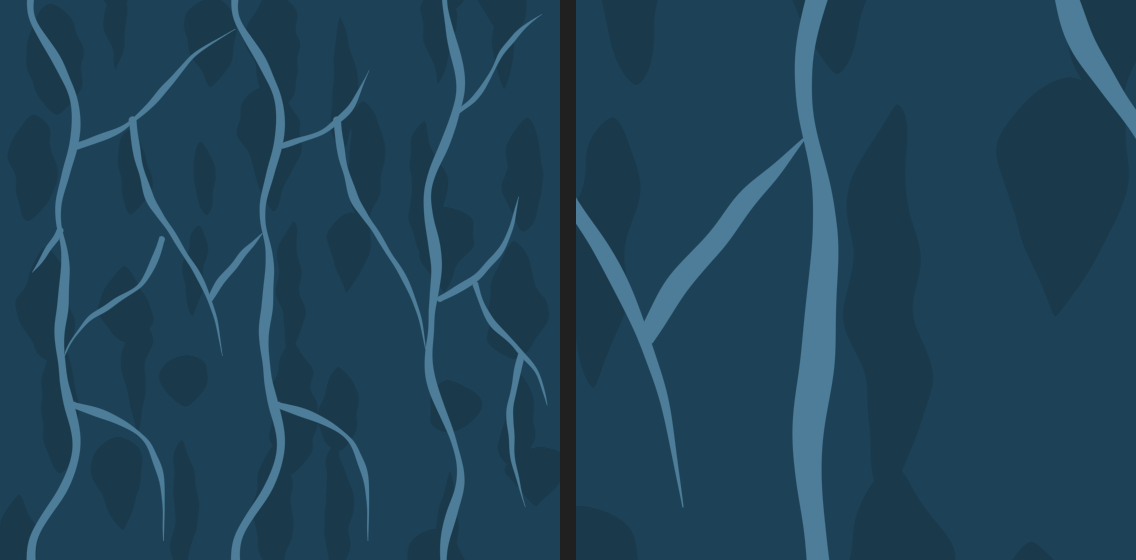
Left: the whole. Right: its middle third, enlarged.
Write a Shadertoy shader that draws this texture.

```glsl
// Pale branching veins over a deep blue ground with faint tall dark flecks.
// Trunks are sums of cosines, branches are bowed tapered strokes, and
// the flecks are teardrops scattered over a jittered grid.
#define GROUND vec3(0.113, 0.253, 0.338)
#define FLECK vec3(0.101, 0.224, 0.295)
#define VEIN vec3(0.302, 0.492, 0.598)
#define FLECK_GRID vec2(7.0, 5.0)
#define TRUNK_WIDTH 0.0068
#define BRANCH_WIDTH 0.0068
#define WOBBLE 0.007
#define FAMILY_STEP 0.365

const float PI = 3.14159265;

vec2 hash2(vec2 p) {
    vec3 q = fract(vec3(p.xyx) * vec3(0.1031, 0.1030, 0.0973));
    q += dot(q, q.yzx + 33.33);
    return fract((q.xx + q.yz) * q.zy);
}

float cornerSlope(vec2 cell, vec2 offset) {
    float angle = 2.0 * PI * hash2(cell + 40.0).x;
    return dot(vec2(cos(angle), sin(angle)), offset);
}

// Gradient noise, roughly -0.7 to 0.7
float noise(vec2 p) {
    vec2 i = floor(p), f = p - i;
    vec2 u = f * f * f * (f * (f * 6.0 - 15.0) + 10.0);
    vec2 e = vec2(0.0, 1.0);
    return mix(mix(cornerSlope(i, f), cornerSlope(i + e.yx, f - e.yx), u.x),
               mix(cornerSlope(i + e.xy, f - e.xy), cornerSlope(i + e.yy, f - e.yy), u.x), u.y);
}

// Trunk: harmonics are the mean x and three cosine amplitudes over the height
float trunk(vec2 p, vec4 harmonics, float seed) {
    vec3 phase = 2.0 * PI * vec3(1.0, 2.0, 3.0) * p.y;
    float x = harmonics.x + dot(harmonics.yzw, cos(phase));
    float slope = -dot(harmonics.yzw * 2.0 * PI * vec3(1.0, 2.0, 3.0), sin(phase));
    x += WOBBLE * noise(vec2(p.y * 13.0, seed + 0.4));
    float width = TRUNK_WIDTH * (1.0 + 0.95 * noise(vec2(p.y * 8.0, seed + 7.3)));
    return abs(p.x - x) / sqrt(1.0 + slope * slope) - width;
}

// Branch from a to b: bow bends it to one side, sway bends it into an S
float branch(vec2 p, vec2 a, vec2 b, float bow, float sway) {
    float len = length(b - a);
    vec2 dir = (b - a) / len;
    vec2 rel = p - a;
    float along = dot(rel, dir);
    float t = clamp(along / len, 0.0, 1.0);
    float seed = a.y * 37.0 + b.y * 11.0;
    float bend = bow * sin(PI * t) + sway * sin(2.0 * PI * t);
    float slope = PI * (bow * cos(PI * t) + 2.0 * sway * cos(2.0 * PI * t)) / len;
    bend += WOBBLE * noise(vec2(along * 17.0, seed)) * sin(PI * t);
    float across = dot(rel, vec2(-dir.y, dir.x)) - bend;
    float width = BRANCH_WIDTH * (1.0 - 0.92 * t * t * t);
    width *= 0.85 + 0.75 * noise(vec2(along * 14.0, seed + 5.5));
    return length(vec2(along - t * len, across / sqrt(1.0 + slope * slope))) - width;
}

float veins(vec2 p) {
    float d = 1.0;
    // Two sister families share their trunk and hanging branches
    for (int i = 0; i < 2; i++) {
        vec2 q = p - vec2(FAMILY_STEP * float(i), 0.0);
        d = min(d, trunk(q, vec4(0.108, -0.0139, -0.023, -0.0161), 3.0));
        d = min(d, branch(q, vec2(0.237, 0.785), vec2(0.397, 0.365), -0.004, -0.017));
        d = min(d, branch(q, vec2(0.130, 0.277), vec2(0.292, 0.035), 0.070, 0.004));
    }
    // Links between the families
    d = min(d, branch(p, vec2(0.133, 0.738), vec2(0.420, 0.948), -0.013, -0.013));
    d = min(d, branch(p, vec2(0.498, 0.738), vec2(0.659, 0.874), -0.032, 0.0));
    d = min(d, branch(p, vec2(0.289, 0.573), vec2(0.111, 0.355), 0.006, 0.016));
    d = min(d, branch(p, vec2(0.375, 0.466), vec2(0.471, 0.586), 0.004, 0.0));
    d = min(d, branch(p, vec2(0.107, 0.588), vec2(0.058, 0.514), 0.004, 0.0));
    // Right trunk with its forks
    d = min(d, trunk(p, vec4(0.792, 0.0238, -0.005, -0.0163), 9.0));
    d = min(d, branch(p, vec2(0.814, 0.798), vec2(0.967, 0.974), 0.003, -0.009));
    d = min(d, branch(p, vec2(0.785, 0.466), vec2(0.926, 0.648), -0.034, 0.0));
    d = min(d, branch(p, vec2(0.849, 0.492), vec2(0.977, 0.277), 0.003, -0.011));
    return min(d, branch(p, vec2(0.931, 0.366), vec2(0.938, 0.095), -0.025, 0.0));
}

// Tall teardrops with uneven sides, one per jittered cell
float flecks(vec2 p) {
    float d = 1.0;
    vec2 home = floor(p * FLECK_GRID);
    for (int j = -1; j <= 1; j++)
    for (int i = -1; i <= 1; i++) {
        vec2 cell = home + vec2(i, j);
        vec2 jitter = hash2(cell), size = hash2(cell + 71.0);
        vec2 center = (cell + 0.5 + 0.55 * (jitter - 0.5)) / FLECK_GRID;
        vec2 extent = mix(vec2(0.014, 0.045), vec2(0.052, 0.125), size);
        vec2 q = p - center;
        float v = q.y / extent.y;
        q.x += 0.018 * noise(vec2(p.y * 14.0, dot(cell, vec2(3.7, 9.1))));
        float lean = (jitter.y - 0.4) * 1.2;
        float profile = pow(max(1.0 - v * v, 0.0), 0.65) * (1.0 + lean * v);
        profile *= 1.0 + 0.35 * noise(vec2(p.y * 22.0, sign(q.x) * 4.3 + cell.x * 5.0 + cell.y));
        float side = abs(q.x) - extent.x * profile;
        d = min(d, max(side, abs(q.y) - extent.y));
    }
    return d;
}

void mainImage(out vec4 fragColor, in vec2 fragCoord) {
    vec2 p = fragCoord / iResolution.y;
    float edge = 0.8 / iResolution.y;
    vec3 color = mix(FLECK, GROUND, smoothstep(-edge, edge, flecks(p)));
    color = mix(VEIN, color, smoothstep(-edge, edge, veins(p)));
    fragColor = vec4(color, 1.0);
}
```
